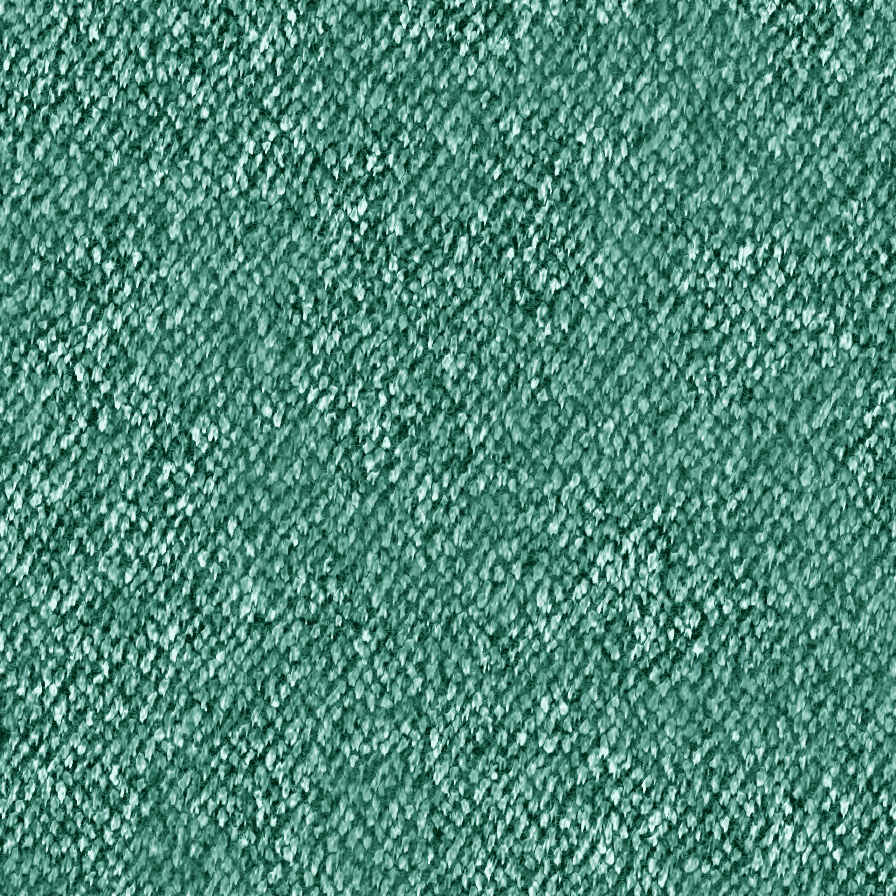
A three.js fragment shader for this texture:

```glsl
// Green tweed: short pale yarn grains standing on a dark, wispy ground.
// Grains sit in half-shifted rows, so they chain along both diagonals; fibre
// noise streaks and frays them, patches vary contrast, a curve gives the green.

#define GRID vec2(50.0, 76.0)        // grains across, rows up
#define GRAIN_SIZE vec2(0.29, 0.76)  // half width and height, in cells
#define JITTER vec2(0.26, 0.40)      // scatter of the grain centres
#define LEAN 0.10                    // mean slant to the right
#define LEAN_SPREAD 0.26             // variation of the slant
#define FIBRE_SCALE vec2(390.0, 135.0)
#define WISP_SCALE vec2(130.0, 270.0)
#define PATCH_SCALE 10.0
#define MID_TONE 0.46
#define CONTRAST_LOW 0.78
#define CONTRAST_HIGH 1.20

varying vec2 vUv;

vec2 hash2(vec2 p) {
  vec3 q = fract(p.xyx * vec3(0.1031, 0.1030, 0.0973));
  q += dot(q, q.yzx + 33.33);
  return fract((q.xx + q.yz) * q.zy);
}

float valueNoise(vec2 p) {
  vec2 cell = floor(p);
  vec2 f = fract(p);
  f = f * f * (3.0 - 2.0 * f);
  float low = mix(hash2(cell).x, hash2(cell + vec2(1.0, 0.0)).x, f.x);
  float high = mix(hash2(cell + vec2(0.0, 1.0)).x, hash2(cell + vec2(1.0)).x, f.x);
  return mix(low, high, f.y);
}

// Thin bright lines along the middle level of the noise
float wisps(vec2 p) {
  float ridge = 1.0 - abs(2.0 * valueNoise(p) - 1.0);
  return ridge * ridge * ridge;
}

// Topmost grain at p: x is its coverage, y its tone
vec2 yarnGrains(vec2 p) {
  vec2 grain = vec2(0.0, 0.6);
  float top = 0.0;
  for (int j = -2; j <= 2; j++) {
    float row = floor(p.y) + float(j);
    float shift = 0.5 * mod(row, 2.0);
    for (int i = -1; i <= 1; i++) {
      vec2 id = vec2(floor(p.x - shift) + float(i), row);
      vec2 place = hash2(id + 17.0);
      vec2 look = hash2(id + 241.0);
      vec2 d = p - id - vec2(0.5 + shift, 0.5) - JITTER * (place - 0.5);
      d.x -= d.y * (LEAN + LEAN_SPREAD * (look.y - 0.5));
      float size = 0.86 + 0.26 * place.x;
      float cover = 1.0 - smoothstep(0.68, 1.10, length(d / (GRAIN_SIZE * size)));
      float height = cover * (0.75 + 0.25 * look.x);
      if (height > top) {
        top = height;
        grain = vec2(cover, 0.57 + 0.31 * look.x - 0.25 * d.x);
      }
    }
  }
  return grain;
}

// Dark green through mid green to pale mint
vec3 yarnColour(float tone) {
  vec3 deep = vec3(0.02, 0.21, 0.14);
  vec3 rise = vec3(0.37, 0.69, 0.67);
  vec3 bend = vec3(0.36, 0.00, 0.06);
  return deep + tone * (rise + tone * bend);
}

void main() {
  // Fibres run along the grains, with finer hairs between them
  vec2 slanted = vUv - vec2(0.12 * vUv.y, 0.0) + 0.2;
  float fibre = valueNoise(slanted * FIBRE_SCALE) - 0.5;
  float hair = valueNoise(slanted * FIBRE_SCALE * vec2(1.1, 2.0) + 73.0) - 0.5;
  float fray = valueNoise(vUv * vec2(190.0, 150.0) + 31.0) - 0.5;

  // Ground of broken threads crossing at two slants
  vec2 bent = vUv + vec2(0.0, 0.006 * fray);
  vec2 rising = vec2(bent.x, bent.y - 0.35 * bent.x + 1.0);
  vec2 falling = vec2(bent.x, bent.y + 0.6 * bent.x);
  float thread = max(wisps(rising * WISP_SCALE), wisps(falling * WISP_SCALE + 40.0));
  float ground = 0.38 * thread + 0.35 * fibre + 0.25 * hair + 0.1 * fray - 0.01;

  // Wandering rows of grains with ragged outlines and streaked faces
  vec2 wander = vec2(sin(vUv.y * 41.0 + 3.0 * sin(vUv.x * 17.0)),
                     sin(vUv.x * 37.0 + 3.0 * sin(vUv.y * 19.0)));
  vec2 p = (vUv + 0.003 * wander) * GRID + vec2(0.22 * fray, 0.85 * fibre);
  vec2 grain = yarnGrains(p);
  float face = grain.y + 0.65 * fibre + 0.4 * hair;
  float tone = mix(ground, face, grain.x);

  // Worn patches are flatter, fresh ones crisper
  float wear = 0.6 * valueNoise(vUv * PATCH_SCALE)
             + 0.4 * valueNoise(vUv * PATCH_SCALE * 2.3 + 57.0);
  float contrast = mix(CONTRAST_LOW, CONTRAST_HIGH, smoothstep(0.2, 0.75, wear));
  tone = clamp(MID_TONE + (tone - MID_TONE) * contrast, -0.1, 1.1);

  gl_FragColor = vec4(yarnColour(tone), 1.0);
}
```
